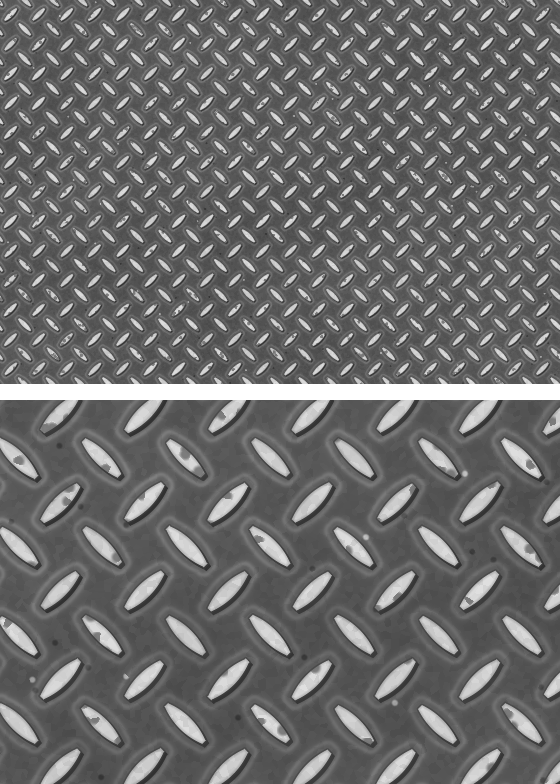
Top: the whole. Bottom: its middle third, enlarged.
Reproduce this texture procedurally as a Shadertoy shader.

```glsl
const vec2 GRID = vec2(20.0, 13.0);
const vec3 PLATE = vec3(0.33);
const vec3 SHADOW = vec3(0.19);
const vec3 POLISHED = vec3(0.82);
const vec3 WORN = vec3(0.69);

float hash(vec2 p) {
    vec3 h = fract(p.xyx * vec3(0.1031, 0.1030, 0.0973));
    h += dot(h, h.yzx + 33.33);
    return fract((h.x + h.y) * h.z);
}

// Wrapping cellular noise: distance to the nearest point, and its random id
vec2 cellular(vec2 uv, vec2 cells) {
    vec2 p = uv * cells, corner = floor(p);
    vec2 nearest = vec2(9.0, 0.0);
    for (int j = -1; j <= 1; j++)
    for (int i = -1; i <= 1; i++) {
        vec2 cell = corner + vec2(i, j);
        vec2 id = mod(cell, cells);
        vec2 seed = cell + vec2(hash(id), hash(id + 217.0));
        float d = length(p - seed);
        if (d < nearest.x) nearest = vec2(d, hash(id + 431.0));
    }
    return nearest;
}

// Whole-number frequencies keep the clouds seamless
float clouds(vec2 uv) {
    vec2 a = 6.2831853 * uv;
    float sum = sin(a.x + 2.0 * sin(a.y) + 1.0);
    sum += 0.7 * sin(3.0 * a.x - 2.0 * a.y + 1.5 * sin(2.0 * a.x + a.y));
    sum += 0.5 * sin(4.0 * a.x + 7.0 * a.y + 2.0 * sin(5.0 * a.x - 3.0 * a.y));
    sum += 0.3 * sin(13.0 * a.x - 9.0 * a.y + 2.0 * sin(8.0 * a.y + 3.0 * a.x));
    return sum / 2.5;
}

// Diagonal lug with bowed sides and blunt ends
float lug(vec2 q, float lean, float size) {
    q.x *= lean;
    vec2 along = abs(vec2(q.x + q.y, q.y - q.x)) * 0.7071;
    float t = min(along.x / 0.29, 1.0);
    vec2 d = along - vec2(0.29, 0.082 * (1.0 - 0.65 * t * t)) * size;
    return length(max(d, 0.0)) + min(max(d.x, d.y), 0.0);
}

void mainImage(out vec4 fragColor, in vec2 fragCoord) {
    vec2 uv = fragCoord / iResolution.xy;
    float aa = 0.6 * GRID.y / iResolution.y;

    // Plate with clouds, grain and sparse specks
    vec2 grain = cellular(uv, vec2(256.0, 176.0));
    vec2 scuff = cellular(uv, vec2(160.0, 110.0));
    float cloud = clouds(uv);
    vec3 color = PLATE + 0.025 * cloud + 0.035 * (grain.y - 0.5);
    float speck = smoothstep(0.4, 0.15, scuff.x);
    color += 0.3 * speck * step(0.997, scuff.y);
    color -= 0.1 * speck * step(scuff.y, 0.012);

    // Two staggered lattices of lugs with opposite lean
    for (int k = 0; k < 2; k++) {
        float layer = float(k);
        vec2 p = uv * GRID - vec2(0.38, 0.51) + 0.5 * layer;
        vec2 id = mod(round(p), GRID) + 57.0 * layer;
        vec2 q = (p - round(p)) * vec2(0.945, 1.0);
        q += 0.02 * (vec2(hash(id + 11.0), hash(id + 23.0)) - 0.5);
        float lean = 1.0 - 2.0 * layer;
        float size = 0.95 + 0.1 * hash(id + 37.0);
        float wear = hash(id + 71.0);
        float d = lug(q, lean, size);

        // Pale halo and raised outline
        float ring = (d - 0.085) / 0.028;
        color += (0.08 + 0.03 * cloud) * exp(-ring * ring);
        color += 0.035 * smoothstep(0.2, 0.05, d);

        // Dark flank, deepest at the lower right
        float flank = lug(q - vec2(0.028, -0.03), lean, size);
        float depth = 0.65 + 0.35 * hash(id + 91.0);
        color = mix(color, SHADOW, depth * smoothstep(aa, -aa, flank - 0.01));
        color = mix(color, SHADOW + 0.06, 0.6 * smoothstep(aa, -aa, d - 0.018));

        // Polished top, scuffed more on some lugs
        vec3 top = mix(WORN, POLISHED, smoothstep(0.0, -0.04, d));
        top += 0.07 * (grain.y - 0.5) + 0.05 * (hash(id + 5.0) - 0.5);
        float pits = smoothstep(0.75, 0.3, scuff.x);
        pits *= step(scuff.y, 0.04 + 0.32 * wear * wear * wear);
        top = mix(top, vec3(0.4), 0.8 * pits);
        color = mix(color, top, smoothstep(aa, -aa, d));
    }
    fragColor = vec4(clamp(color, 0.0, 1.0), 1.0);
}
```
